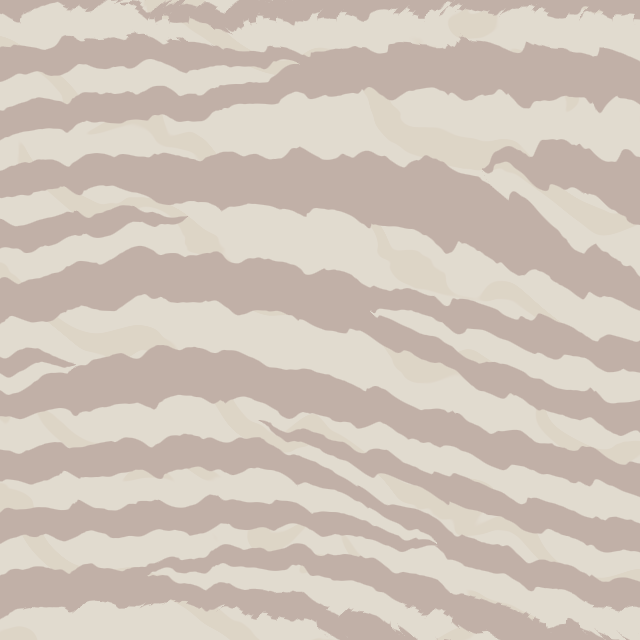
Write a WebGL 2 fragment shader that draws this pattern.

```glsl
#version 300 es
precision highp float;
// Zebra-like bands: a vertical phase field is cut into two flat colours.
// Extra periods are squeezed in at scattered points, so bands fork and taper;
// layered sines bend the edges and mottle the pale ground.

uniform vec2 u_resolution;
out vec4 outColor;

const vec3 BAND_COLOR = vec3(0.757, 0.690, 0.655);
const vec3 GROUND_COLOR = vec3(0.882, 0.857, 0.810);
const vec3 MOTTLE_COLOR = vec3(0.868, 0.834, 0.778);

const int FORK_COUNT = 9;          // extra bands that begin at a tip
const float BASE_BANDS = 6.5;      // bands that cross the whole canvas
const float FORK_SPREAD = 0.20;    // final half height of a fork
const float FORK_OPENING = 4.0;    // how fast a tip widens
const float RIPPLE_HEIGHT = 0.011; // small bumps on the edges
const float SWELL_HEIGHT = 0.012;  // slow drift of the bands
const float TEAR_HEIGHT = 0.012;   // ragged steps near top and bottom
const float TEAR_COLUMNS = 95.0;
const float MOTTLE_LEVEL = 0.40;

float hash(float n) {
    return fract(sin(n * 127.1 + 3.7) * 4375.85);
}

// Layered sines, each layer warped by the one before
float waves(vec2 p) {
    float sum = 0.0;
    float amplitude = 0.5;
    for (int i = 0; i < 4; i++) {
        p += 0.8 * sin(0.9 * p.yx + 2.4 * float(i));
        sum += amplitude * sin(p.x + 0.6 * p.y);
        p *= 1.6;
        amplitude *= 0.48;
    }
    return sum;
}

// Height after the bands are bent, rippled and torn
float bentHeight(vec2 uv) {
    float fall = mix(0.14, -0.07, smoothstep(0.45, 1.0, uv.y));
    float bend = fall * smoothstep(0.2, 1.05, uv.x) - 0.035 * sin(3.5 * uv.x);
    float swell = SWELL_HEIGHT * waves(uv * vec2(9.0, 7.0) + 4.0);
    float ripple = RIPPLE_HEIGHT * waves(uv * vec2(60.0, 30.0));
    float border = min(uv.y, 1.0 - uv.y);
    float tear = hash(floor(uv.x * TEAR_COLUMNS + 2.0 * sin(uv.y * 60.0))) - 0.5;
    tear *= TEAR_HEIGHT * (1.0 - smoothstep(0.02, 0.09, border));
    return uv.y + bend + swell + ripple + tear;
}

// Each fork adds one period: a hidden whole step before its tip,
// a widening ramp behind it
float bandPhase(vec2 uv) {
    float height = bentHeight(uv);
    float phase = BASE_BANDS * height;
    for (int i = 0; i < FORK_COUNT; i++) {
        float n = float(i);
        float direction = mod(n, 2.0) < 0.5 ? 1.0 : -1.0;
        float tipX = mix(0.08, 0.82, fract(n * 0.618 + 0.2));
        float tipY = (n + 0.5 + 0.4 * (hash(n) - 0.5)) / float(FORK_COUNT);
        float along = (uv.x - tipX) * direction;
        float above = height - tipY - 0.03;
        float spread = FORK_SPREAD * (1.0 - exp(-FORK_OPENING * along));
        phase += along > 0.001 ? smoothstep(-spread, spread, above)
                               : step(0.0, above);
    }
    return phase;
}

void main() {
    vec2 uv = gl_FragCoord.xy / u_resolution;

    // Pale ground with faint marbled patches
    float marbling = waves(uv.yx * vec2(34.0, 27.0) + vec2(11.0, 5.0));
    float mottle = smoothstep(MOTTLE_LEVEL, MOTTLE_LEVEL + 0.06, marbling);
    vec3 color = mix(GROUND_COLOR, MOTTLE_COLOR, mottle);

    // Flat bands with edges smoothed over one pixel
    float side = 0.25 - abs(fract(bandPhase(uv)) - 0.5);
    float coverage = clamp(0.5 + side / max(fwidth(side), 1e-5), 0.0, 1.0);
    outColor = vec4(mix(color, BAND_COLOR, coverage), 1.0);
}
```
